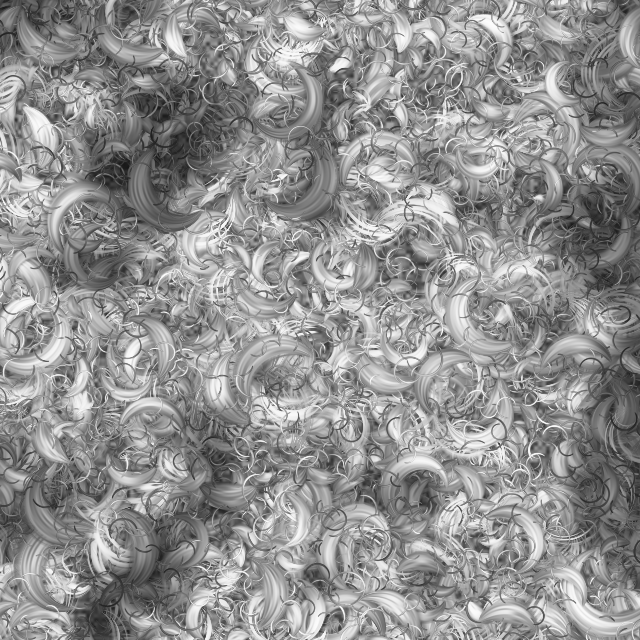
Write a Shadertoy shader that draws this texture.

```glsl
const int LAYERS = 18;
const float TAU = 6.2831853;
const float FIBRE = 0.0030;        // width of one fibre, canvas units
const float THINNEST = 0.0007;     // half width of a lock at its tip
const float BASE_TONE = 0.40;
const float DEEP_SHADE = 0.42;     // brightness left in the hollows
const float SHADOW = 0.28;
const float BRIGHTNESS = 1.12;
const vec2 LOCK_TONE = vec2(0.70, 1.06);
const vec2 HAIR_TONE = vec2(0.38, 1.08);

// Kinds of layer: x grid cells per canvas, y width relative to radius
const vec2 LOOSE = vec2(8.0, 0.60);
const vec2 HAIR = vec2(23.0, 0.04);
const vec2 LOCK = vec2(9.5, 0.32);

vec4 hash4(vec2 p) {
    vec4 q = fract(p.xyxy * vec4(0.1031, 0.1030, 0.0973, 0.1099));
    q += dot(q, q.wzxy + 33.33);
    return fract((q.xxyz + q.yzzw) * q.zywx);
}

float noise(vec2 p) {
    vec2 i = floor(p), f = fract(p);
    f = f * f * (3.0 - 2.0 * f);
    vec2 e = vec2(1.0, 0.0);
    return mix(mix(hash4(i).x, hash4(i + e).x, f.x),
               mix(hash4(i + e.yx).x, hash4(i + e.xx).x, f.x), f.y);
}

vec2 rotate(vec2 p, float angle) {
    float c = cos(angle), s = sin(angle);
    return vec2(c * p.x - s * p.y, s * p.x + c * p.y);
}

// Draws one layer of tapered, curling bundles over the tone below
float curlLayer(float tone, vec2 uv, float seed, int kind, float depth, float pixel) {
    vec2 style = kind == 0 ? LOOSE : (kind == 1 ? HAIR : LOCK);
    vec2 toneRange = kind == 1 ? HAIR_TONE : LOCK_TONE;
    float count = style.x * (0.85 + 0.3 * fract(seed * 0.618));
    vec2 p = rotate(uv, seed * 2.4) * count + seed * vec2(7.31, 3.17) + 60.0;
    vec2 cell = floor(p);

    for (int j = -1; j <= 1; j++)
    for (int i = -1; i <= 1; i++) {
        vec2 id = cell + vec2(i, j);
        vec4 a = hash4(id + seed * 17.0);
        vec4 b = hash4(id + seed * 17.0 + 91.7);

        // Bent coordinates: t runs along the curl, u across it
        vec2 q = rotate(p - id - a.xy, a.w * TAU);
        float sweep = mix(0.7, 2.3, b.x * b.x);
        float t = atan(q.y, q.x) / sweep;
        if (abs(t) >= 1.0) continue;
        if (b.y < 0.5) t = -t;
        float radius = mix(0.26, 0.56, a.z);
        float thick = style.y * radius * mix(0.7, 1.0, b.w);
        float halfWidth = thick * (1.0 - t * t) * (1.0 + 0.4 * t) + THINNEST * count;
        float u = (length(q) - radius * (1.0 + 0.2 * t)) / halfWidth;
        float soft = max(0.22, 0.7 * pixel * count / halfWidth);
        if (abs(u) > 1.5 + soft) continue;

        // Fibres follow the curl and gather at its tips
        float fibres = max(1.0, thick / (count * FIBRE));
        vec2 fibreSeed = b.zw * 50.0 + 100.0;
        float fine = noise(vec2(u * fibres, t * 2.5) + fibreSeed);
        float broad = noise(vec2(u * fibres * 0.35, t * 1.5) + fibreSeed.yx);
        float resolved = clamp(halfWidth / (count * fibres * pixel), 0.0, 1.0);
        float fibre = mix(0.5, 0.62 * fine + 0.38 * broad, resolved);

        float edge = abs(u) + (fibre - 0.5) * 0.7;
        float cover = 1.0 - smoothstep(1.0 - soft, 1.0 + soft, edge);
        if (kind == 0) {
            cover *= smoothstep(0.40, 0.66, fibre) * (1.0 - 0.5 * u * u);
        }
        cover = clamp(cover, 0.0, 1.0) * smoothstep(1.0, 0.85, abs(t));

        float sheen = 0.86 + 0.18 * cos(t * 3.0 + b.z * 2.0 - 1.0);
        float lit = mix(toneRange.x, toneRange.y, b.z) * (0.58 + 0.66 * fibre);
        lit *= sheen * (1.0 - 0.22 * min(u * u, 1.0)) * depth;

        if (kind == 2) {
            tone *= 1.0 - SHADOW * smoothstep(1.5, 0.8, abs(u)) * (1.0 - t * t);
        }
        tone = mix(tone, lit, cover);
    }
    return tone;
}

void mainImage(out vec4 fragColor, in vec2 fragCoord) {
    float pixel = 1.0 / iResolution.y;
    vec2 uv = fragCoord * pixel;

    // Hollows between the tufts
    float hollow = 0.6 * noise(uv * 5.0 + 13.0) + 0.4 * noise(uv * 12.0 + 41.0);
    float depth = mix(DEEP_SHADE, 1.0, smoothstep(0.20, 0.52, hollow));

    // Matted undercoat
    float tone = BASE_TONE * depth * (0.5 + noise(uv * 160.0));

    // Fuzz, stray hairs and locks, from back to front
    for (int k = 0; k < LAYERS; k++) {
        float front = float(k) / float(LAYERS - 1);
        float shade = mix(depth * 0.88, mix(depth, 1.0, 0.25), front);
        tone = curlLayer(tone, uv, float(k) + 1.0, k % 3, shade, pixel);
    }
    // Bring in two last veils of stray hairs
    for (int k = 0; k < 2; k++) {
        tone = curlLayer(tone, uv, float(k) + 31.0, 1, depth, pixel);
    }

    tone *= BRIGHTNESS;
    tone = min(tone, 0.8 + 0.2 * (1.0 - exp(-max(tone - 0.8, 0.0) * 5.0)));
    fragColor = vec4(vec3(clamp(tone, 0.02, 1.0)), 1.0);
}
```
